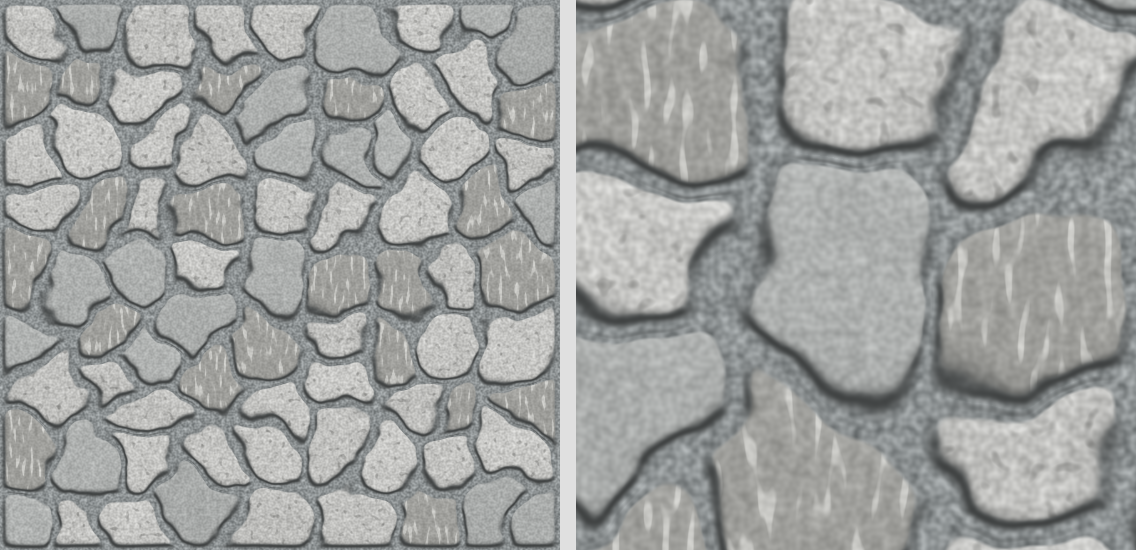
Left: the whole. Right: its middle third, enlarged.
This texture is drawn by a WebGL 2 fragment shader. Its source:

```glsl
#version 300 es
precision highp float;
// Draws a wall of rounded grey field stones set in grainy mortar.

uniform vec2 u_resolution;
out vec4 fragColor;

const float CELLS = 9.0;     // stones per side
const float JITTER = 0.78;   // scatter of the stone centres
const float ROUNDING = 0.055;
const float GAP = 0.082;     // half width of the joints

vec2 hash22(vec2 p) {
    vec3 q = fract(vec3(p.xyx) * vec3(0.1031, 0.1030, 0.0973));
    q += dot(q, q.yzx + 33.33);
    return fract((q.xx + q.yz) * q.zy);
}

vec2 gradientAt(vec2 cell) {
    float angle = 6.2832 * hash22(cell + 71.0).x;
    return vec2(cos(angle), sin(angle));
}

float gradientNoise(vec2 p) {
    vec2 i = floor(p), f = p - i;
    vec2 u = f * f * f * (f * (f * 6.0 - 15.0) + 10.0);
    float a = dot(gradientAt(i), f);
    float b = dot(gradientAt(i + vec2(1, 0)), f - vec2(1, 0));
    float c = dot(gradientAt(i + vec2(0, 1)), f - vec2(0, 1));
    float d = dot(gradientAt(i + vec2(1, 1)), f - vec2(1, 1));
    return mix(mix(a, b, u.x), mix(c, d, u.x), u.y);
}

vec2 warp(vec2 p, float scale, float amount) {
    vec2 q = p * scale;
    return amount * vec2(gradientNoise(q + 13.7), gradientNoise(q + 57.1));
}

vec2 stoneCentre(vec2 cell) {
    return cell + 0.5 + JITTER * (hash22(cell + 5.0) - 0.5);
}

bool insideWall(vec2 cell) {
    return all(greaterThanEqual(cell, vec2(0))) && all(lessThan(cell, vec2(CELLS)));
}

// x: distance inside the stone outline, yz: cell of the stone
vec3 stoneField(vec2 p) {
    vec2 q = p + warp(p, 1.5, 0.32) + warp(p, 4.5, 0.045);
    vec2 base = floor(q), owner = base, centre = base;
    float nearest = 1e5;
    for (int y = -2; y <= 2; y++)
    for (int x = -2; x <= 2; x++) {
        vec2 cell = base + vec2(x, y);
        vec2 site = stoneCentre(cell);
        float dist = distance(q, site);
        if (insideWall(cell) && dist < nearest) {
            nearest = dist;
            owner = cell;
            centre = site;
        }
    }
    // Soft minimum over the joints and the frame rounds the corners
    vec2 low = exp(-p / ROUNDING), high = exp((p - CELLS) / ROUNDING);
    float sum = low.x + low.y + high.x + high.y;
    for (int y = -2; y <= 2; y++)
    for (int x = -2; x <= 2; x++) {
        vec2 cell = owner + vec2(x, y);
        if (!insideWall(cell) || cell == owner) continue;
        vec2 site = stoneCentre(cell);
        float edge = dot(0.5 * (site + centre) - q, normalize(site - centre));
        sum += exp(-edge / ROUNDING);
    }
    float gap = GAP + 0.035 * gradientNoise(p * 0.9 + 31.0);
    return vec3(-ROUNDING * log(sum) - gap, owner);
}

float grain(vec2 p) {
    return 0.6 * gradientNoise(p * 13.0) + 0.7 * gradientNoise(p * 25.0 + 9.0);
}

vec3 stoneColour(vec2 p, vec2 cell) {
    vec2 rnd = hash22(cell + 19.0);
    float speckle = grain(p);
    float mottle = gradientNoise(p * 3.0 + rnd * 20.0);
    float pits = smoothstep(0.22, 0.5, gradientNoise(p * 10.0 + 40.0));
    // Light granular stone
    vec3 colour = vec3(0.765, 0.765, 0.755) + 0.04 * (rnd.y - 0.5);
    colour += 0.16 * speckle + 0.04 * mottle - 0.13 * pits;
    // Smooth cool stone
    if (rnd.x < 0.46) colour = vec3(0.675, 0.685, 0.68) + 0.05 * (rnd.y - 0.5)
                             + 0.12 * speckle + 0.03 * mottle;
    // Darker stone with upright pale streaks
    if (rnd.x < 0.2) {
        float streak = gradientNoise(p * vec2(15.0, 3.5) + rnd * 30.0);
        colour = vec3(0.625, 0.625, 0.61) + 0.10 * speckle + 0.07 * streak;
        colour += 0.13 * smoothstep(0.18, 0.38, streak);
    }
    return colour;
}

void main() {
    vec2 p = gl_FragCoord.xy / u_resolution * CELLS;
    float soft = max(0.015, CELLS / u_resolution.y);
    vec3 field = stoneField(p);
    float d = field.x;

    // Light from above: positive slope marks a lower rim
    vec2 toLight = vec2(0.012, 0.06);
    float slope = clamp((stoneField(p + toLight).x - d) / length(toLight), -1.0, 1.0);

    vec3 mortar = vec3(0.565, 0.585, 0.59) + 0.24 * grain(p + 80.0);
    vec3 stone = stoneColour(p, field.yz);
    stone -= 0.07 * slope * exp(-max(d, 0.0) / 0.05);
    vec3 colour = mix(mortar, stone, smoothstep(-soft, soft, d));

    // Dark rim in the joint, strongest beneath each stone
    float rim = exp(-pow((d + 0.018) / 0.034, 2.0));
    float shade = 0.12 + 0.83 * smoothstep(-0.45, 0.6, slope);
    colour = mix(colour, vec3(0.24, 0.25, 0.25), rim * shade);
    fragColor = vec4(clamp(colour, 0.0, 1.0), 1.0);
}
```
